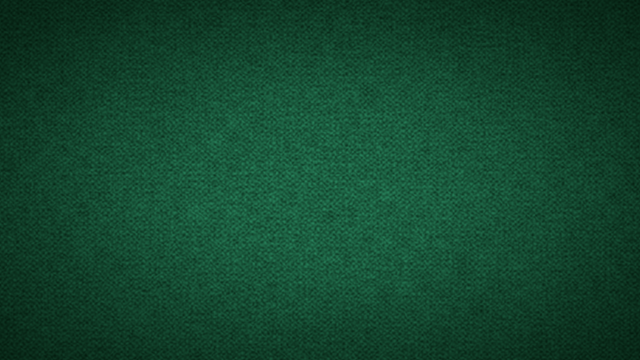
Give the GLSL for this texture, as a Shadertoy shader.

```glsl
// Dark green plain-weave cloth under a soft vignette.
// A slightly warped checker of sine lobes gives the weave; stretched
// gradient noise gives uneven threads, and finer noise gives the fibres.

vec2 hashGradient(vec2 cell) {
    vec3 h = fract(vec3(cell.xyx) * vec3(0.1031, 0.1030, 0.0973));
    h += dot(h, h.yzx + 33.33);
    float angle = 6.2832 * fract((h.x + h.y) * h.z);
    return vec2(cos(angle), sin(angle));
}

float gradientNoise(vec2 p) {
    vec2 i = floor(p), f = p - i;
    vec2 u = f * f * f * (f * (f * 6.0 - 15.0) + 10.0);
    vec2 e = vec2(0.0, 1.0);
    float a = dot(hashGradient(i), f);
    float b = dot(hashGradient(i + e.yx), f - e.yx);
    float c = dot(hashGradient(i + e.xy), f - e.xy);
    float d = dot(hashGradient(i + e.yy), f - e.yy);
    return mix(mix(a, b, u.x), mix(c, d, u.x), u.y);
}

// Over-and-under lobes, bent so that the rows are not perfectly regular
float weave(vec2 p) {
    vec2 bend = vec2(gradientNoise(p * 24.0), gradientNoise(p * 21.0 + 70.0));
    vec2 jitter = vec2(gradientNoise(p * 75.0 + 31.0), gradientNoise(p * 68.0 + 13.0));
    vec2 q = p * vec2(115.0, 135.0) + 0.7 * bend + 0.5 * jitter;
    vec2 lobes = sin(3.14159 * q);
    return lobes.x * lobes.y;
}

// Long streaks where single threads are thicker or thinner
float threads(vec2 p) {
    float weft = gradientNoise(p * vec2(19.0, 125.0) + 200.0);
    float warp = gradientNoise(p * vec2(118.0, 15.0) + 400.0);
    return 0.19 * weft + 0.13 * warp;
}

void mainImage(out vec4 fragColor, in vec2 fragCoord) {
    vec2 uv = fragCoord / iResolution.xy;
    vec2 p = (fragCoord - 0.5 * iResolution.xy) / iResolution.y + 10.0;

    // Light falls off from the middle to the corners
    float edge = length((uv - vec2(0.5, 0.48)) * 2.0);
    float light = mix(0.375, 0.145, smoothstep(0.15, 1.55, edge));

    // Cloth relief, faded out where the pixels are too coarse for it
    float detail = 1.0 - smoothstep(0.6, 1.2, 135.0 / iResolution.y);
    float relief = 0.18 * weave(p) + 0.27 * gradientNoise(p * 128.0 + 50.0);
    relief = detail * (relief + threads(p));
    relief += 0.05 * gradientNoise(p * 6.0);
    float green = light * (1.0 + relief);

    // Shade to cloth colour
    vec3 shadowGreen = vec3(0.04, 0.18, 0.11);
    vec3 litGreen = vec3(0.11, 0.38, 0.26);
    vec3 cloth = mix(shadowGreen, litGreen, (green - 0.18) / 0.2);
    fragColor = vec4(clamp(cloth, 0.0, 1.0), 1.0);
}
```
